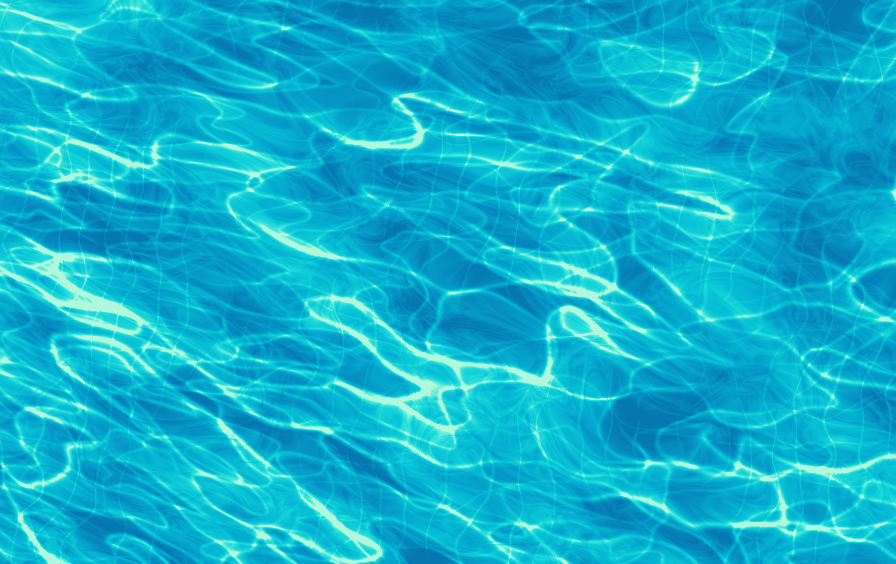
A Shadertoy shader for this texture:

```glsl
// Sunlit pool water: caustic filaments over soft blue swells.
// Filaments are zero contours of warped, slanted gradient noise, bright on
// one side and dark on the other; tile joints and silky folds add fine detail.

float noise(vec2 p) {
    vec2 cell = floor(p), f = p - cell;
    vec2 s = f * f * f * (f * (f * 6.0 - 15.0) + 10.0);
    float corner[4];
    for (int k = 0; k < 4; k++) {
        vec2 o = vec2(k & 1, k >> 1);
        float angle = 6.2832 * fract(sin(dot(cell + o, vec2(127.1, 311.7))) * 43758.5);
        corner[k] = dot(vec2(cos(angle), sin(angle)), f - o);
    }
    return mix(mix(corner[0], corner[1], s.x), mix(corner[2], corner[3], s.x), s.y);
}

vec2 noise2(vec2 p) {
    return vec2(noise(p), noise(p + vec2(31.4, 17.8)));
}

// Coordinates along and across the waves, flatter towards the top
vec2 slant(vec2 p) {
    float across = p.y + p.x * (0.56 - 0.07 * p.x - 0.2 * p.y);
    return vec2(2.0 * p.x - 0.6 * p.y, 9.8 * across);
}

float ripple(vec2 p, float seed) {
    p += mix(0.075, 0.02, min(p.y, 1.0)) * noise2(p * 5.0 + seed);
    vec2 q = slant(p) + seed;
    q += 0.5 * noise2(q * 0.8 + 5.3);
    return noise(q) + 0.3 * noise(q * vec2(2.3, 1.4) + 8.6);
}

// Approximate signed distance to the zero contour; flat spots stay near zero
float contour(vec2 p, float seed) {
    vec2 e = vec2(0.002, 0.0);
    float h = ripple(p, seed);
    vec2 slope = vec2(ripple(p + e.xy, seed), ripple(p + e.yx, seed)) - h;
    return h / (length(slope) / e.x + 1.0);
}

float line(float d, float width) {
    width = max(width, 0.8 / iResolution.y);
    return exp(-d * d / (width * width));
}

// Slow decay on one side of a fold, quick on the other
float glow(float d, float reach) {
    return exp(-max(d, -4.0 * d) / reach);
}

// Thin tile joints seen through the moving surface
float tileJoints(vec2 p) {
    vec2 r = p + 0.07 * noise2(p * 5.0 + 3.0) + 0.03 * noise2(p * 13.0);
    r = mat2(0.98, 0.17, -0.17, 0.98) * r * vec2(18.0, 14.0);
    vec2 d = abs(fract(r) - 0.5) / 16.0;
    return max(line(d.x, 0.002), 0.7 * line(d.y, 0.002));
}

// Deep blue through turquoise to pale mint
vec3 waterColour(float t) {
    return vec3(0.02 + 0.53 * pow(max(t, 0.0), 6.0),
                0.52 + 0.43 * t,
                0.73 + 0.27 * t - 0.14 * t * t);
}

void mainImage(out vec4 fragColor, in vec2 fragCoord) {
    vec2 p = fragCoord / iResolution.y;

    // Broad swells
    vec2 q = slant(p + 0.06 * noise2(p * 4.0 + 40.0));
    float tone = 0.22 + 0.5 * noise(q * vec2(1.0, 0.48) + 21.0)
                      + 0.42 * noise(q * vec2(1.9, 1.0) + 63.0);

    // Silky folds, finer with each octave
    vec2 silk = q * vec2(2.2, 1.0);
    float amount = 0.42;
    for (int k = 0; k < 5; k++) {
        silk += 0.65 * noise2(silk * 0.9 + 11.0);
        tone += amount * (0.2 - abs(noise(silk)));
        silk = silk * 1.75 + 7.3;
        amount *= 0.9;
    }

    // Filaments in ever finer layers, swelling and fading along their length
    for (int k = 0; k < 4; k++) {
        float layer = float(k), seed = 4.0 + 53.0 * layer;
        float d = contour(p * (1.0 + 0.35 * layer) + 0.1 * layer, seed);
        float power = smoothstep(-0.35, 0.35, noise(p * vec2(3.5, 5.0) + seed) - 0.2 * (p.y - 0.5));
        float strength = mix(0.3, 1.0, power) / (1.0 + 0.4 * layer);
        tone += strength * (0.2 * glow(d, 0.02) + 0.58 * line(d, mix(0.003, 0.0055, power)));
        // Lit face against shaded face
        tone += 0.1 * strength * clamp(d / 0.007, -1.0, 1.0);
    }

    // Tile joints show in patches
    tone += 0.25 * tileJoints(p) * smoothstep(-0.3, 0.3, noise(p * 3.0 + 77.0));

    fragColor = vec4(waterColour(clamp(tone, -0.12, 1.04)), 1.0);
}
```
